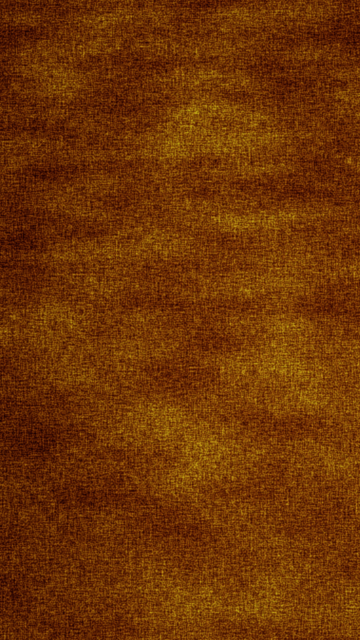
Reproduce this texture procedurally as a WebGL 2 fragment shader.

```glsl
#version 300 es
precision highp float;

uniform vec2 u_resolution;
out vec4 fragColor;

// Integer hash giving a unit gradient for a lattice point
vec2 latticeGradient(vec2 cell, float seed) {
  uvec2 q = uvec2(ivec2(cell) + 4096) * uvec2(1597u, 3571u);
  uint h = (q.x ^ (q.y * 2654435u)) + uint(seed) * 97531u;
  h = (h ^ (h >> 15u)) * 739391u;
  h = (h ^ (h >> 13u)) * 912931u;
  h ^= h >> 16u;
  float angle = float(h & 65535u) / 65536.0 * 6.28319;
  return vec2(cos(angle), sin(angle));
}

float gradientNoise(vec2 p, float seed) {
  vec2 cell = floor(p);
  vec2 f = p - cell;
  vec2 w = f * f * f * (f * (f * 6.0 - 15.0) + 10.0);
  vec2 e = vec2(1.0, 0.0);
  float a = dot(latticeGradient(cell, seed), f);
  float b = dot(latticeGradient(cell + e, seed), f - e);
  float c = dot(latticeGradient(cell + e.yx, seed), f - e.yx);
  float d = dot(latticeGradient(cell + 1.0, seed), f - 1.0);
  return mix(mix(a, b, w.x), mix(c, d, w.x), w.y);
}

float fbm(vec2 p, float seed, int octaves) {
  float sum = 0.0;
  float amplitude = 1.0;
  for (int i = 0; i < octaves; i++) {
    sum += amplitude * gradientNoise(p, seed + float(i));
    p = mat2(1.9, 0.3, -0.3, 1.9) * p + 5.3;
    amplitude *= 0.58;
  }
  return sum;
}

float glow(vec2 uv, vec2 center, vec2 radius) {
  vec2 d = (uv - center) / radius;
  return exp(-dot(d, d));
}

// Broad lighting: dark left side, bright middle right
float lighting(vec2 uv) {
  float light = 0.356 + 0.075 * smoothstep(-0.1, 0.55, uv.x);
  light += 0.075 * glow(uv, vec2(0.72, 0.42), vec2(0.5, 0.32));
  light -= 0.035 * glow(uv, vec2(0.0, 0.22), vec2(0.25, 0.2));
  return light - 0.03 * smoothstep(0.7, 1.0, uv.y);
}

// Soft blotches and sideways smears, stronger toward the top
float stains(vec2 p) {
  float blotch = fbm(p * vec2(5.0, 7.0), 11.0, 5);
  float smear = fbm(p * vec2(5.0, 22.0), 23.0, 4);
  return 0.12 * blotch + mix(0.05, 0.12, smoothstep(0.2, 0.75, p.y)) * smear;
}

// Crossed threads over fine grain
float weave(vec2 p) {
  float grain = gradientNoise(p * 337.0, 31.0);
  float clump = gradientNoise(p * 171.0, 37.0);
  float weft = gradientNoise(p * vec2(67.0, 323.0), 41.0);
  float warp = gradientNoise(p * vec2(317.0, 49.0), 43.0);
  return 0.2 * grain + 0.1 * clump + 0.15 * weft + 0.12 * warp;
}

// Sparse pale upright scratches
float scratches(vec2 p) {
  float streak = gradientNoise(p * vec2(211.0, 13.0), 53.0);
  float patches = gradientNoise(p * vec2(9.0, 6.0), 59.0);
  return smoothstep(0.26, 0.55, streak) * smoothstep(-0.15, 0.3, patches);
}

// Thin bent creases following noise contours
float creases(vec2 p) {
  float contour = fbm(p * vec2(9.0, 6.0), 61.0, 3);
  float line = 1.0 - smoothstep(0.0, 0.025, abs(contour));
  return line * smoothstep(0.15, 0.45, gradientNoise(p * 8.0, 67.0));
}

vec3 rustColor(float tone, float hueShift) {
  float green = 1.04 * tone * tone * (1.0 + hueShift);
  return vec3(tone, green, 0.007 + 0.27 * pow(tone, 4.0));
}

void main() {
  vec2 uv = gl_FragCoord.xy / u_resolution;
  vec2 p = gl_FragCoord.xy / u_resolution.y;

  float stain = stains(p);
  float tone = lighting(uv) + stain + weave(p);
  tone += 0.07 * scratches(p) + 0.05 * creases(p);
  tone = clamp(tone, 0.12, 0.72);

  // Darker stains lean red, with a little variation between fibres
  float hueShift = 0.9 * stain + 0.16 * gradientNoise(p * 193.0, 71.0);
  fragColor = vec4(rustColor(tone, hueShift), 1.0);
}
```
